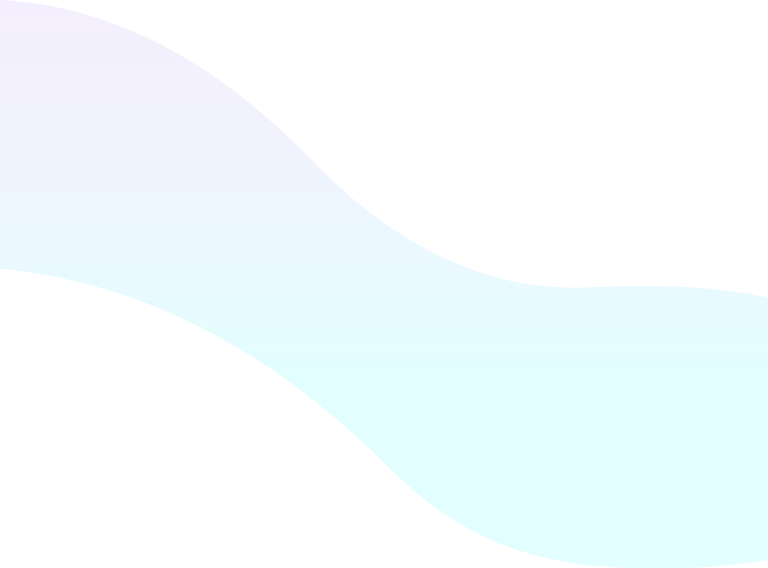
Write a WebGL 1 fragment shader that draws this background.

```glsl
precision highp float;
// A pale ribbon sweeps from the upper left to the lower right over white.
// Its two edges are chains of cubic Hermite spans, with height as a function
// of x; a vertical gradient from lavender to cyan fills the space between.
uniform vec2 u_resolution;

// Cubic from a to b, each given as (x, height, slope).
float span(float x, vec3 a, vec3 b) {
  float w = b.x - a.x;
  float t = clamp((x - a.x) / w, 0.0, 1.0);
  float s = 1.0 - t;
  return mix(a.y, b.y, t * t * (3.0 - 2.0 * t))
       + w * t * s * (a.z * s - b.z * t);
}

// Smooth curve through four knots, extended straight past both ends.
float curve(float x, vec3 a, vec3 b, vec3 c, vec3 d) {
  float y = x < b.x ? span(x, a, b) : x < c.x ? span(x, b, c) : span(x, c, d);
  return y + a.z * min(x - a.x, 0.0) + d.z * max(x - d.x, 0.0);
}

float upperEdge(float x) {
  return curve(x, vec3(0.0, 1.0, -0.068), vec3(0.406, 0.718, -1.39),
                  vec3(0.762, 0.494, 0.05), vec3(1.0, 0.476, -0.298));
}

float lowerEdge(float x) {
  return curve(x, vec3(0.0, 0.527, -0.135), vec3(0.508, 0.175, -1.354),
                  vec3(0.859, -0.001, 0.0), vec3(1.0, 0.014, 0.203));
}

// Soft coverage below an edge, from its height here and one pixel to the right.
float coverBelow(float y, float edge, float nextEdge) {
  float rise = (nextEdge - edge) * u_resolution.y;
  float pixels = (edge - y) * u_resolution.y / sqrt(1.0 + rise * rise);
  return clamp(pixels + 0.5, 0.0, 1.0);
}

// Lavender above, icy blue between, cyan below.
vec3 ribbonColor(float y) {
  vec3 color = mix(vec3(0.886, 0.995, 1.0), vec3(0.925, 0.973, 1.0),
                   clamp((y - 0.34) / 0.237, 0.0, 1.0));
  color = mix(color, vec3(0.949, 0.949, 0.996),
              clamp((y - 0.577) / 0.193, 0.0, 1.0));
  return mix(color, vec3(0.957, 0.938, 0.996),
             clamp((y - 0.77) / 0.23, 0.0, 1.0));
}

void main() {
  vec2 uv = gl_FragCoord.xy / u_resolution;
  float nextX = uv.x + 1.0 / u_resolution.x;

  // The ribbon lies below the upper edge and above the lower one.
  float ribbon = coverBelow(uv.y, upperEdge(uv.x), upperEdge(nextX))
               * (1.0 - coverBelow(uv.y, lowerEdge(uv.x), lowerEdge(nextX)));

  gl_FragColor = vec4(mix(vec3(1.0), ribbonColor(uv.y), ribbon), 1.0);
}
```
